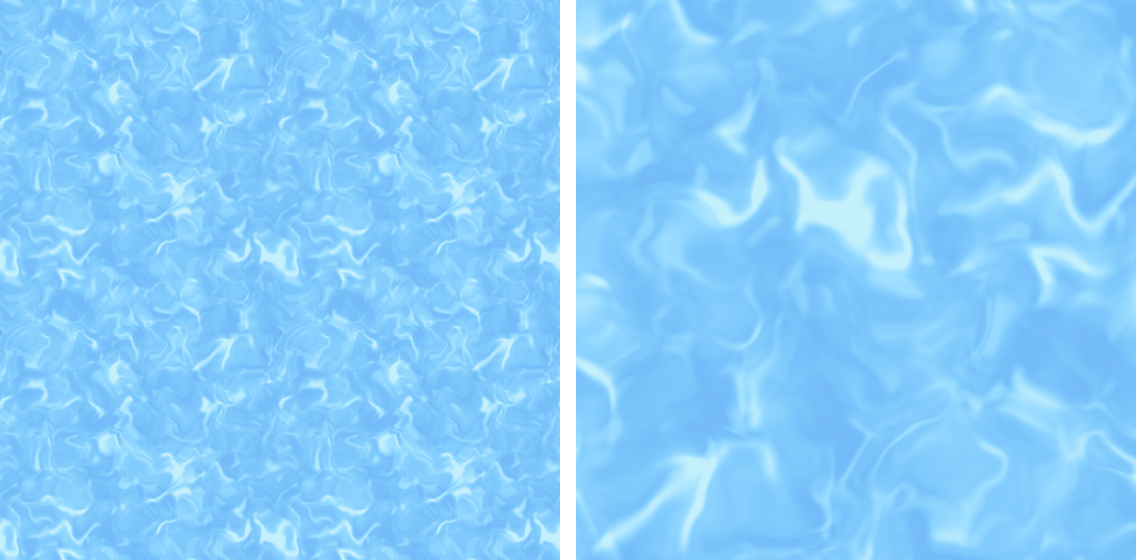
Left: the whole. Right: its middle third, enlarged.
A WebGL 2 fragment shader for this texture:

```glsl
#version 300 es
precision highp float;

#define REPEATS 2.0
#define WARP 0.065
#define BODY_LEVEL 0.23
#define BODY_CONTRAST 0.95
#define VEIN_WIDTH 0.17
#define VEIN_STRENGTH 0.85
#define SPECK_STRENGTH 0.40
#define DEEP_BLUE vec3(0.455, 0.735, 0.975)
#define MID_BLUE vec3(0.505, 0.797, 0.990)
#define PALE_BLUE vec3(0.610, 0.865, 1.000)
#define FOAM vec3(0.770, 0.940, 0.990)

uniform vec2 u_resolution;
out vec4 fragColor;

// Integer hash giving a unit gradient for a lattice cell
vec2 gradient(vec2 cell, float seed) {
    uvec2 c = uvec2(cell);
    uint h = c.x * 1597u + c.y * 51749u + uint(seed) * 7919u;
    h = (h ^ (h >> 15u)) * 739391u;
    h = (h ^ (h >> 13u)) * 461843u;
    h ^= h >> 16u;
    float angle = float(h & 65535u) / 65536.0 * 6.28319;
    return vec2(cos(angle), sin(angle));
}

// Gradient noise over the unit tile, wrapping after a whole number of cells
float noise(vec2 tile, float cells, float seed) {
    vec2 p = tile * cells;
    vec2 i = floor(p);
    vec2 f = p - i;
    vec2 lo = mod(i, cells);
    vec2 hi = mod(i + 1.0, cells);
    vec2 fade = f * f * f * (f * (f * 6.0 - 15.0) + 10.0);
    float a = dot(gradient(lo, seed), f);
    float b = dot(gradient(vec2(hi.x, lo.y), seed), f - vec2(1.0, 0.0));
    float c = dot(gradient(vec2(lo.x, hi.y), seed), f - vec2(0.0, 1.0));
    float d = dot(gradient(hi, seed), f - 1.0);
    return mix(mix(a, b, fade.x), mix(c, d, fade.x), fade.y);
}

// Soft blotches of several sizes
float blotches(vec2 tile) {
    float sum = 0.0;
    float weight = 0.5;
    float cells = 7.0;
    for (int octave = 0; octave < 4; octave++) {
        sum += weight * noise(tile, cells, float(octave) + 1.0);
        weight *= 0.7;
        cells *= 2.0;
    }
    return sum;
}

// Bright filaments along the zero lines of the noise, broken into patches
float veins(vec2 tile, float cells, float seed) {
    float line = 1.0 - smoothstep(0.0, VEIN_WIDTH, abs(noise(tile, cells, seed)));
    float patches = noise(tile, 6.0, seed + 1.0) + 0.6 * noise(tile, 17.0, seed + 2.0);
    return line * smoothstep(-0.05, 0.42, patches);
}

// Deep water through pale water to foam
vec3 waterColor(float tone) {
    vec3 color = mix(DEEP_BLUE, MID_BLUE, smoothstep(-0.1, 0.4, tone));
    color = mix(color, PALE_BLUE, smoothstep(0.25, 0.8, tone));
    return mix(color, FOAM, smoothstep(0.65, 1.25, tone));
}

void main() {
    vec2 tile = fract(gl_FragCoord.xy / u_resolution * REPEATS);

    // Bend the tile at two scales so that the shapes curl
    vec2 bend = vec2(noise(tile, 8.0, 20.0), noise(tile, 8.0, 21.0));
    vec2 curl = vec2(noise(tile, 19.0, 22.0), noise(tile, 19.0, 23.0));
    vec2 warped = tile + WARP * (bend + 0.4 * curl);

    // Water body, caustic filaments and small glints
    float tone = BODY_LEVEL + BODY_CONTRAST * blotches(warped);
    tone += VEIN_STRENGTH * veins(warped, 9.0, 30.0);
    tone += 0.5 * VEIN_STRENGTH * veins(warped, 15.0, 40.0);
    tone += SPECK_STRENGTH * smoothstep(0.15, 0.5, noise(warped, 24.0, 50.0));

    fragColor = vec4(waterColor(tone), 1.0);
}
```
